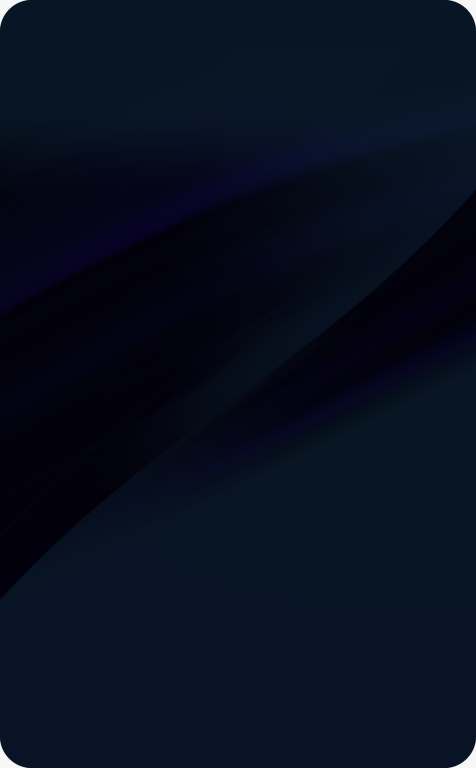
Reproduce this background procedurally as a Shadertoy shader.

```glsl
// A dark rounded card crossed by a twisted silk ribbon in ink and violet.
// Polynomial curves mark the folds; soft one-sided glows light them, and
// gradient noise stretched along the folds adds fine streaks.

const vec3 PAPER  = vec3(0.97);
const vec3 SLATE  = vec3(0.033, 0.080, 0.145);
const vec3 TEAL   = vec3(0.031, 0.087, 0.138);
const vec3 INK    = vec3(0.006, 0.004, 0.042);
const vec3 VIOLET = vec3(0.020, 0.004, 0.095);
const vec3 BLUE   = vec3(0.010, 0.018, 0.055);

const float CORNER_RADIUS = 0.067;  // in canvas widths
const float RIDGE_BLUR    = 0.0022; // in canvas heights
const float STREAK_AMOUNT = 0.16;

// Fold heights as cubic coefficients of x
const vec4 RIDGE      = vec4(0.219, 0.675, -0.441, 0.300);
const vec4 UPPER_FOLD = vec4(0.596, 0.365, -0.124, 0.0);
const vec4 MID_FOLD   = vec4(0.460, 0.400, -0.100, 0.0);
const vec4 LOWER_FOLD = vec4(0.303, 0.630, -0.215, 0.0);
const vec4 WING_FOLD  = vec4(0.245, 0.390, 0.0, 0.0);
const vec4 WING_EDGE  = vec4(0.250, 0.314, 0.0, 0.0);

float curve(vec4 k, float x) {
    return k.x + x * (k.y + x * (k.z + x * k.w));
}

vec2 hashGradient(vec2 cell) {
    float h = fract(sin(dot(cell, vec2(127.1, 311.7))) * 43758.5);
    return vec2(cos(6.2832 * h), sin(6.2832 * h));
}

float gradientNoise(vec2 p) {
    vec2 i = floor(p), f = fract(p);
    vec2 u = f * f * f * (f * (f * 6.0 - 15.0) + 10.0);
    vec2 e = vec2(0.0, 1.0);
    float a = dot(hashGradient(i), f);
    float b = dot(hashGradient(i + e.yx), f - e.yx);
    float c = dot(hashGradient(i + e.xy), f - e.xy);
    float d = dot(hashGradient(i + e.yy), f - e.yy);
    return mix(mix(a, b, u.x), mix(c, d, u.x), u.y);
}

float streaks(float along, float across) {
    float sum = 0.0, gain = 1.0;
    for (int i = 0; i < 3; i++) {
        sum += gain * gradientNoise(vec2(along * 1.3 + float(i) * 7.3, across));
        across *= 2.1;
        gain *= 0.55;
    }
    return sum;
}

// Glow with separate falloffs above and below its fold
float foldGlow(float d, float above, float below) {
    float s = d / (d > 0.0 ? above : below);
    return exp(-s * s);
}

// Broad sheet above the ridge
vec3 upperSheet(vec2 p, vec3 ground) {
    float x = p.x;
    float dUpper = p.y - curve(UPPER_FOLD, x);
    float dMid   = p.y - curve(MID_FOLD, x);
    float dLower = p.y - curve(LOWER_FOLD, x);
    float grain  = streaks(x, dUpper * 22.0);

    float body = 1.0 - smoothstep(0.73 + 0.03 * x, 0.87 - 0.02 * x, p.y);
    body *= 1.0 - 0.85 * smoothstep(0.30, 1.0, x);
    body *= mix(1.0, 0.85, smoothstep(-0.01, 0.03, dUpper));
    float belowFold = 1.0 - smoothstep(-0.05, 0.004, dLower);
    body *= 1.0 - 0.62 * belowFold * smoothstep(0.15, 0.58, x);
    body = clamp(body * (1.0 + STREAK_AMOUNT * grain), 0.0, 1.0);

    vec3 col = mix(ground, INK, body);
    float fade = 1.0 - smoothstep(0.2, 1.0, x);
    col += VIOLET * foldGlow(dUpper, 0.055, 0.007) * (0.15 + 0.65 * fade) * (1.0 + grain);
    col += VIOLET * foldGlow(dUpper - 0.09, 0.07, 0.03) * 0.22 * fade;
    col += BLUE * foldGlow(dUpper - 0.008, 0.02, 0.012) * 0.4 * smoothstep(0.1, 0.7, x);
    col += BLUE * foldGlow(dMid, 0.035, 0.020) * (0.30 + 0.35 * x * (1.0 - x));
    col += VIOLET * foldGlow(dMid, 0.03, 0.02) * 0.22 * fade;
    col += BLUE * foldGlow(dLower, 0.003, 0.006) * 0.38 * (1.0 - smoothstep(0.5, 0.95, x));
    return col;
}

// Narrow wing beneath the ridge
vec3 lowerWing(vec2 p, vec3 ground) {
    float x = p.x;
    float dEdge = p.y - curve(WING_EDGE, x);
    float dFold = p.y - curve(WING_FOLD, x);
    float grain = streaks(x + 4.0, dFold * 26.0);

    float reach = smoothstep(0.08, 0.70, x);
    float body = smoothstep(-0.055, 0.022, dEdge) * (0.22 + 0.75 * reach);
    float lit = smoothstep(0.02, 0.06, dFold) * (1.0 - smoothstep(0.45, 0.78, x));
    body *= 1.0 - 0.6 * lit;
    body = clamp(body * (1.0 + STREAK_AMOUNT * grain), 0.0, 1.0);

    vec3 col = mix(ground, INK, body);
    col += VIOLET * foldGlow(dEdge, 0.016, 0.014) * 0.65 * reach;
    col += VIOLET * foldGlow(dFold, 0.022, 0.018) * 0.38 * reach;
    return col;
}

void mainImage(out vec4 fragColor, in vec2 fragCoord) {
    vec2 p = fragCoord / iResolution.xy;
    float teal = foldGlow(p.y - 0.88, 0.07, 0.07)
               + foldGlow(p.y - 0.43, 0.08, 0.13) * smoothstep(0.1, 0.9, p.x);
    vec3 ground = mix(SLATE, TEAL, min(teal, 1.0));

    float side = smoothstep(-RIDGE_BLUR, RIDGE_BLUR, p.y - curve(RIDGE, p.x));
    vec3 col = mix(lowerWing(p, ground), upperSheet(p, ground), side);

    // Rounded card mask
    vec2 halfSize = 0.5 * iResolution.xy / iResolution.x;
    vec2 q = abs(fragCoord / iResolution.x - halfSize) - halfSize + CORNER_RADIUS;
    float card = length(max(q, 0.0)) - CORNER_RADIUS;
    float pixel = 1.0 / iResolution.x;
    col = mix(col, PAPER, smoothstep(-0.5 * pixel, 0.8 * pixel, card));
    fragColor = vec4(col, 1.0);
}
```
